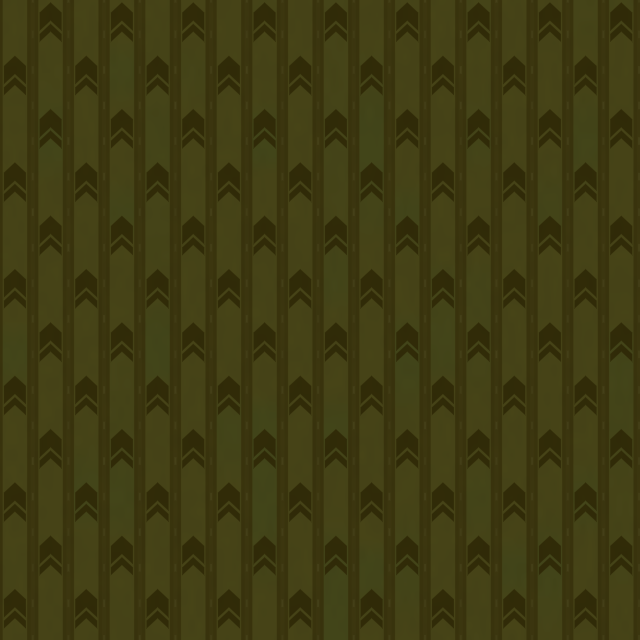
Write a Shadertoy shader that draws this pattern.

```glsl
// Olive striped cloth with staggered double chevrons and stitched dark bands.

const vec3 STRIPE_COLOR  = vec3(0.273, 0.262, 0.090);
const vec3 BAND_COLOR    = vec3(0.222, 0.200, 0.050);
const vec3 CHEVRON_COLOR = vec3(0.190, 0.168, 0.030);
const vec3 STITCH_COLOR  = vec3(0.268, 0.250, 0.095);
const vec3 MOSS_TINT     = vec3(-0.016, 0.006, 0.008);

// Lengths are fractions of the canvas height.
const float COLUMN_PITCH  = 0.05573;
const float FIRST_COLUMN  = 0.0233;
const float STRIPE_HALF   = 0.0191;
const float CHEVRON_ROWS  = 6.0;
const float CHEVRON_TOP   = 0.0037;
const float CHEVRON_HALF  = 0.0172;
const float CHEVRON_SLOPE = 0.93;
const vec2  BIG_SPAN      = vec2(0.0, 0.0285);
const vec2  SMALL_SPAN    = vec2(0.0335, 0.0457);
const float STITCH_ROWS   = 18.0;
const float STITCH_PHASE  = 0.0537;
const vec2  STITCH_HALF   = vec2(0.0015, 0.0058);
const float SOFTNESS      = 0.0011;

float hash(vec2 p) {
    return fract(sin(dot(p, vec2(127.1, 311.7))) * 43758.5453);
}

float noise(vec2 p) {
    vec2 i = floor(p), f = fract(p);
    f = f * f * (3.0 - 2.0 * f);
    return mix(mix(hash(i), hash(i + vec2(1, 0)), f.x),
               mix(hash(i + vec2(0, 1)), hash(i + vec2(1, 1)), f.x), f.y);
}

// Coverage of the region where the signed distance is negative.
float fill(float d) {
    float w = max(SOFTNESS, 0.75 / iResolution.y);
    return 1.0 - smoothstep(-w, w, d);
}

float between(float v, vec2 span) {
    return max(span.x - v, v - span.y);
}

// One solid chevron above a thinner one, apex at the origin, y down.
float chevronPair(vec2 p) {
    float rise = p.y - CHEVRON_SLOPE * abs(p.x);
    float bars = min(between(rise, BIG_SPAN), between(rise, SMALL_SPAN));
    return max(bars * 0.73, abs(p.x) - CHEVRON_HALF);
}

float box(vec2 p, vec2 halfSize) {
    vec2 q = abs(p) - halfSize;
    return max(q.x, q.y);
}

void mainImage(out vec4 fragColor, in vec2 fragCoord) {
    vec2 p = fragCoord / iResolution.y;
    p.y = 1.0 - p.y;

    // Column cell, centred on its light stripe
    float u = (p.x - FIRST_COLUMN) / COLUMN_PITCH;
    float column = floor(u + 0.5);
    float x = (u - column) * COLUMN_PITCH;

    // Stripes, with faint mossy patches
    vec3 stripe = STRIPE_COLOR;
    stripe += MOSS_TINT * smoothstep(0.55, 0.95, noise(vec2(column * 3.7, p.y * 9.0)));

    // Bands, slightly lighter along the seam
    float seamX = (fract(u) - 0.5) * COLUMN_PITCH;
    vec3 band = BAND_COLOR + 0.010 * fill(abs(seamX) - 0.0032);
    vec3 color = mix(band, stripe, fill(abs(x) - STRIPE_HALF));

    // Stitches along each seam
    float v = p.y * STITCH_ROWS - STITCH_PHASE * STITCH_ROWS;
    float stitchY = (fract(v + 0.5) - 0.5) / STITCH_ROWS;
    float wear = mix(0.55, 1.0, hash(vec2(floor(u), floor(v + 0.5))));
    color = mix(color, STITCH_COLOR, wear * fill(box(vec2(seamX, stitchY), STITCH_HALF)));

    // Chevrons, dropped half a repeat on even columns
    float drop = 0.5 * (1.0 - mod(column, 2.0));
    float row = (p.y - CHEVRON_TOP) * CHEVRON_ROWS - drop;
    float y = (fract(row + 0.25) - 0.25) / CHEVRON_ROWS;
    color = mix(color, CHEVRON_COLOR, fill(chevronPair(vec2(x, y))));

    // Soft uneven fading of the cloth
    color *= 1.0 + 0.035 * (noise(p * vec2(90.0, 45.0)) - 0.5);
    fragColor = vec4(color, 1.0);
}
```
